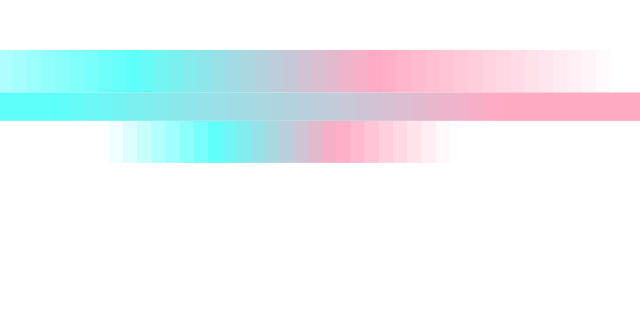
Give the GLSL for this background, as a Shadertoy shader.

```glsl
// Three stacked horizontal ribbons on white, blending from cyan to pink.
// Each ribbon samples a piecewise gradient in narrow columns, and the
// outer ribbons fade to white at both ends.

const vec3 WHITE = vec3(1.0);
const vec3 CYAN = vec3(0.37, 1.0, 0.98);
const vec3 PINK = vec3(1.0, 0.67, 0.77);

// Snap x to the centres of columns, with one-pixel soft column edges.
float columns(float x, float offset) {
    const float count = 45.0;
    float p = x * count - offset;
    float soft = min(count / iResolution.x, 0.5);
    return (floor(p) + smoothstep(1.0 - soft, 1.0, fract(p)) + 0.5 + offset) / count;
}

// Stops run left to right: white, cyan, pink, white.
vec3 ribbonColor(float x, vec4 stops) {
    vec3 color = mix(WHITE, CYAN, clamp((x - stops.x) / (stops.y - stops.x), 0.0, 1.0));
    color = mix(color, PINK, clamp((x - stops.y) / (stops.z - stops.y), 0.0, 1.0));
    return mix(color, WHITE, clamp((x - stops.z) / (stops.w - stops.z), 0.0, 1.0));
}

// Antialiased coverage of the strip between two heights.
float strip(float y, float bottom, float top) {
    float h = iResolution.y;
    return clamp((y - bottom) * h + 0.5, 0.0, 1.0)
         * clamp((top - y) * h + 0.5, 0.0, 1.0);
}

void mainImage(out vec4 fragColor, in vec2 fragCoord) {
    vec2 uv = fragCoord / iResolution.xy;

    // Upper ribbon: wide fade, cut by the left border
    vec3 upper = ribbonColor(columns(uv.x, -0.07), vec4(-0.20, 0.208, 0.586, 0.965));

    // Middle ribbon: full width, flat colour at both ends
    vec3 middle = ribbonColor(columns(uv.x, 0.0), vec4(-1.0, 0.09, 0.78, 2.0));
    middle = mix(middle, CYAN, step(uv.x, 0.09));
    middle = mix(middle, PINK, step(0.78, uv.x));

    // Lower ribbon: compact, fading at both ends
    vec3 lower = ribbonColor(columns(uv.x, 0.67), vec4(0.165, 0.341, 0.527, 0.705));

    // Stack the ribbons over the white ground
    vec3 color = WHITE;
    color = mix(color, upper, strip(uv.y, 0.711, 0.844));
    color = mix(color, lower, strip(uv.y, 0.491, 0.6224));
    color = mix(color, middle, strip(uv.y, 0.6224, 0.711));
    fragColor = vec4(color, 1.0);
}
```
